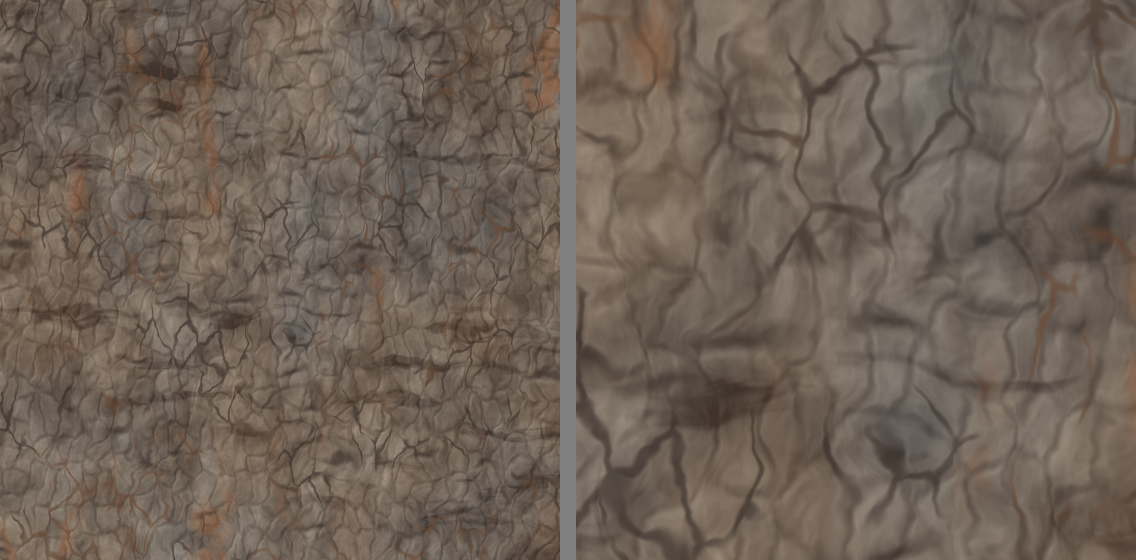
Left, the full canvas; right, a detail of the centre.
A three.js fragment shader for this texture:

```glsl
varying vec2 vUv;

const vec3 SHADOW_BROWN = vec3(0.285, 0.235, 0.205);
const vec3 PALE_GREY = vec3(0.615, 0.565, 0.505);
const vec3 RUST = vec3(0.53, 0.36, 0.25);
const vec3 CREASE_DARK = vec3(0.21, 0.175, 0.155);

float hash(vec2 p) {
  vec3 q = fract(vec3(p.xyx) * 0.1031);
  q += dot(q, q.yzx + 33.33);
  return fract((q.x + q.y) * q.z);
}

vec2 hash2(vec2 p) {
  return vec2(hash(p), hash(p + vec2(47.3, 19.7)));
}

float noise(vec2 p) {
  vec2 cell = floor(p);
  vec2 f = fract(p);
  f = f * f * (3.0 - 2.0 * f);
  float low = mix(hash(cell), hash(cell + vec2(1.0, 0.0)), f.x);
  float high = mix(hash(cell + vec2(0.0, 1.0)), hash(cell + 1.0), f.x);
  return mix(low, high, f.y);
}

float fbm(vec2 p) {
  float sum = 0.0;
  float gain = 0.533;
  for (int i = 0; i < 4; i++) {
    sum += gain * noise(p);
    p = mat2(0.98, 0.2, -0.2, 0.98) * p * 2.03 + 17.1;
    gain *= 0.5;
  }
  return sum;
}

// Gap between the two nearest cell centres: zero along plate borders
float plateBorder(vec2 p) {
  vec2 cell = floor(p);
  float nearest = 9.0;
  float second = 9.0;
  for (int y = -1; y <= 1; y++) {
    for (int x = -1; x <= 1; x++) {
      vec2 id = cell + vec2(float(x), float(y));
      float d = length(id + hash2(id) - p);
      second = min(second, max(nearest, d));
      nearest = min(nearest, d);
    }
  }
  return second - nearest;
}

vec2 warp(vec2 p, float scale, float amount) {
  return p + amount * (vec2(fbm(p * scale), fbm(p * scale + 31.7)) - 0.5);
}

// Bark surface: raised plates with an upright grain
float barkHeight(vec2 p) {
  float plates = smoothstep(0.0, 0.3, plateBorder(p * vec2(34.0, 21.0)));
  return 0.3 * plates + fbm(p * vec2(62.0, 36.0));
}

// Scattered eye-shaped folds: x is the dark slit, y the pale lip below it
vec2 folds(vec2 p, float columns) {
  vec2 grid = p * columns;
  vec2 cell = floor(grid);
  vec2 result = vec2(0.0);
  for (int y = -1; y <= 1; y++) {
    for (int x = -1; x <= 1; x++) {
      vec2 id = cell + vec2(float(x), float(y));
      vec2 d = (grid - id - hash2(id)) / columns;
      float present = step(0.62, hash(id + 8.3));
      float size = mix(0.6, 1.3, hash(id + 3.9));
      d.y += 12.0 * d.x * d.x * (hash(id + 5.1) - 0.3);
      vec2 slit = d / (size * vec2(0.022, 0.0055));
      vec2 lip = (d + vec2(0.0, 0.01)) / (size * vec2(0.024, 0.006));
      result += present * vec2(exp(-dot(slit, slit)), exp(-dot(lip, lip)));
    }
  }
  return min(result, 1.0);
}

// Rusty stains running down the trunk in broken ribbons
float rustStreaks(vec2 p) {
  float ribbon = smoothstep(0.62, 0.86, noise(p * vec2(24.0, 4.5) + 5.0));
  float region = smoothstep(0.42, 0.62, fbm(p * vec2(5.0, 3.0) + 12.0));
  return ribbon * region * smoothstep(0.3, 0.65, fbm(p * vec2(60.0, 28.0) + 7.0));
}

void main() {
  vec2 p = warp(vUv, 22.0, 0.035);
  vec2 loose = warp(vUv, 9.0, 0.06);

  // Tone from broad weathering, patches and grain, lit from upper left
  float height = barkHeight(p);
  float relief = height - barkHeight(p + vec2(-0.0022, 0.003));
  float broad = fbm(loose * vec2(5.0, 3.2) + 2.0) - 0.5;
  float patches = fbm(loose * vec2(24.0, 17.0) + 9.0) - 0.5;
  float tone = 0.47 + 0.55 * broad + 0.6 * patches;
  tone += 0.5 * (height - 0.73) + 0.42 * relief;

  // Horizontal wrinkles gathered in some areas
  float wrinkle = smoothstep(0.6, 0.75, fbm(loose * vec2(7.0, 38.0) + 4.0));
  float wrinkled = smoothstep(0.45, 0.65, noise(vUv * 3.5 + 21.0));
  tone -= 0.28 * wrinkle * wrinkled;
  vec3 color = mix(SHADOW_BROWN, PALE_GREY, clamp(tone, -0.1, 1.15));

  // Warm and cool drift, then rust
  float warmth = fbm(loose * vec2(9.0, 5.0) + 40.0) - 0.5;
  color += warmth * vec3(0.07, 0.0, -0.06);
  vec3 rustLit = RUST * (0.72 + 0.56 * tone);
  color = mix(color, rustLit, 0.7 * rustStreaks(loose));

  // Fine broken cracks, some of them rusty
  float border = plateBorder(p * vec2(25.0, 14.0) + 3.0);
  float crack = 1.0 - smoothstep(0.02, 0.13, border);
  crack *= smoothstep(0.42, 0.62, fbm(vUv * 15.0 + 6.0));
  float rusty = smoothstep(0.45, 0.6, fbm(vUv * vec2(8.0, 5.0) + 15.0));
  vec3 crackColor = mix(CREASE_DARK, RUST * 0.78, rusty);
  color = mix(color, crackColor, 0.6 * crack);

  // Folds and old knots
  vec2 fold = folds(p, 9.0);
  color = mix(color, PALE_GREY, 0.25 * fold.y);
  color = mix(color, CREASE_DARK, 0.65 * fold.x);

  gl_FragColor = vec4(color, 1.0);
}
```
